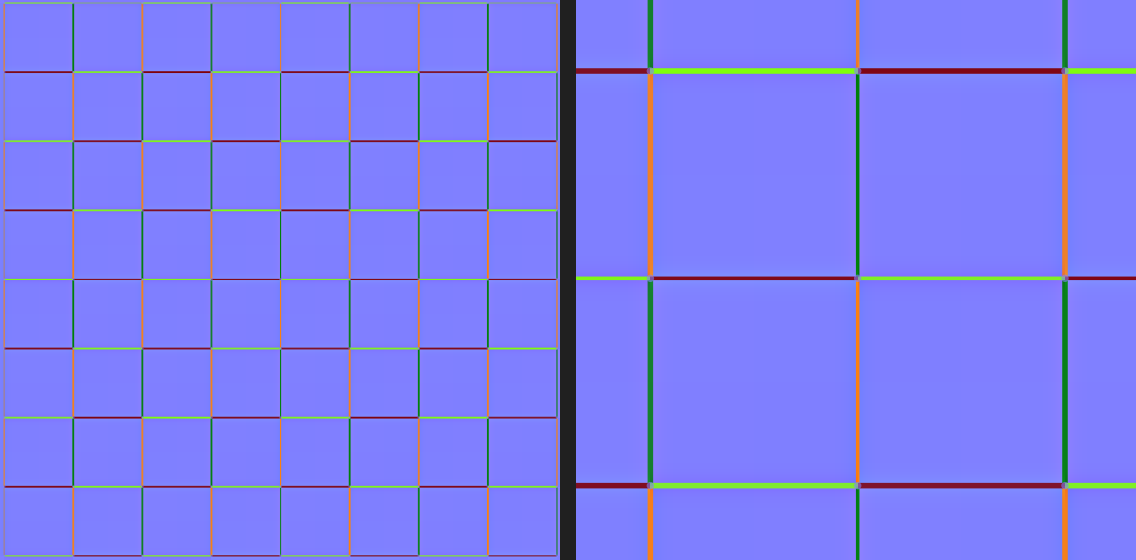
Left, the full canvas; right, a detail of the centre.
This texture map is drawn by a WebGL 2 fragment shader. Its source:

```glsl
#version 300 es
precision highp float;

#define CELLS 8.0
#define PITCH 0.1234
#define BOARD_CENTER vec2(0.501)
#define WIDE_LINE 0.0033
#define THIN_LINE 0.0021
#define HALO_REACH 0.0045
#define HALO_TINT 0.075
#define STEEP_BLUE 0.04
#define WEAR 0.16
#define JOINT_RADIUS 0.0022

uniform vec2 u_resolution;
out vec4 fragColor;

const vec3 FLAT_NORMAL = vec3(0.5, 0.5, 1.0);

float hash(vec2 p) {
    vec3 q = fract(vec3(p.xyx) * 0.1031);
    q += dot(q, q.yzx + 33.33);
    return fract((q.x + q.y) * q.z);
}

// Slope of an edge segment: +1 or -1, alternating like a checkerboard
float slopeSign(float line, float cell) {
    return 1.0 - 2.0 * mod(line + cell, 2.0);
}

float lineCoverage(float dist, float line, float pixel) {
    float width = mod(line, 4.0) < 0.5 ? THIN_LINE : WIDE_LINE;
    return clamp((0.5 * width - dist) / pixel + 0.5, 0.0, 1.0);
}

// Tints the normal across one family of parallel edges
vec3 addEdges(vec3 color, vec2 axis, float line, float cell, float dist, float pixel) {
    float onBoard = step(0.0, cell) * step(cell, CELLS - 1.0);
    float slope = slopeSign(line, cell);
    float strength = 1.0 - WEAR * hash(vec2(line, cell) + 17.0 * axis);

    // The outermost first edge falls away only gently
    if (line < 0.5 && slope < 0.0) {
        slope = 0.75;
        strength = 0.5;
    }

    // Soft counter-slope on both sides of the edge
    color.xy -= axis * slope * HALO_TINT * exp(-dist / HALO_REACH) * onBoard;

    vec3 steep = vec3(0.5 + 0.5 * axis * slope, STEEP_BLUE);
    float coverage = lineCoverage(dist, line, pixel);
    return mix(color, steep, coverage * strength * onBoard);
}

void main() {
    float side = min(u_resolution.x, u_resolution.y);
    float pixel = 1.0 / side;
    vec2 uv = (gl_FragCoord.xy - 0.5 * u_resolution) / side + 0.5;

    // Grid coordinates: columns from the left, rows from the top
    vec2 grid = (uv - BOARD_CENTER) * vec2(1.0, -1.0) / PITCH + 0.5 * CELLS;
    vec2 line = floor(grid + 0.5);
    vec2 cell = floor(grid);
    vec2 dist = abs(grid - line) * PITCH;

    // Vertical edges, then horizontal edges
    vec3 color = addEdges(FLAT_NORMAL, vec2(1.0, 0.0), line.x, cell.y, dist.x, pixel);
    color = addEdges(color, vec2(0.0, 1.0), line.y, cell.x, dist.y, pixel);

    // Flattened joints where the edges cross
    float joint = clamp((JOINT_RADIUS - length(dist)) / pixel + 0.5, 0.0, 1.0);
    color = mix(color, FLAT_NORMAL, 0.6 * joint);

    fragColor = vec4(clamp(color, 0.0, 1.0), 1.0);
}
```
